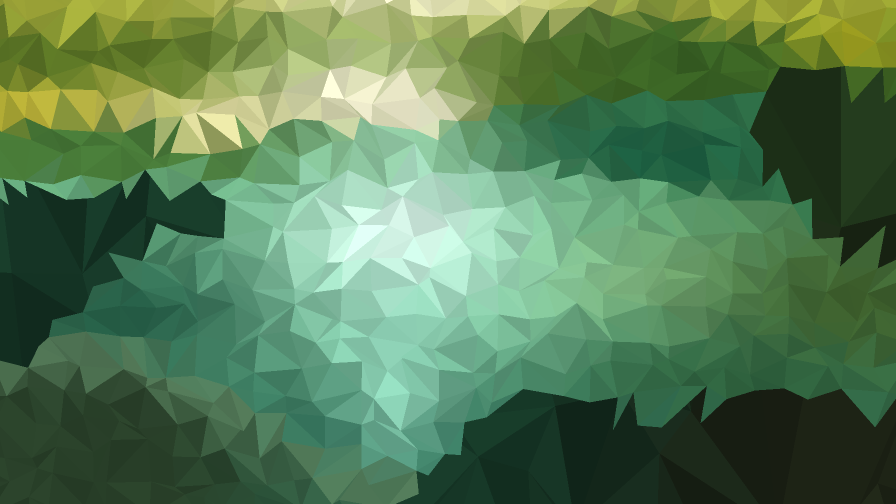
Write a Shadertoy shader that draws this background.

```glsl
// Low-poly misty valley: a glowing pool between dark banks under a sunlit canopy.
// A jittered triangle mesh samples a smooth painted landscape once per facet;
// the dark banks take their shade from a second, coarser mesh.

#define FACET_SIZE vec2(0.058, 0.054)
#define BANK_FACET_SIZE vec2(0.15, 0.27)
#define MESH_JITTER 0.78
#define FACET_CONTRAST 0.20
#define BANK_CONTRAST 0.50
#define COLOUR_SCATTER 0.035
#define CREAM vec3(0.97, 0.95, 0.84)
#define MIST vec3(0.84, 0.96, 0.91)

vec2 hash2(vec2 c) {
    vec3 q = fract(c.xyx * vec3(0.1031, 0.1030, 0.0973));
    q += dot(q, q.yzx + 33.33);
    return fract((q.xx + q.yz) * q.zy);
}

// Jittered triangle mesh
vec2 vertex(vec2 c) { return c + MESH_JITTER * (hash2(c) - 0.5); }

float side(vec2 a, vec2 b, vec2 p) {
    return (b.x - a.x) * (p.y - a.y) - (b.y - a.y) * (p.x - a.x);
}

bool inside(vec2 p, vec2 a, vec2 b, vec2 c) {
    vec3 s = vec3(side(a, b, p), side(b, c, p), side(c, a, p));
    return all(greaterThanEqual(s, vec3(0.0))) || all(lessThanEqual(s, vec3(0.0)));
}

// Centroid of the facet that holds p
vec2 facetCentre(vec2 p, vec2 size) {
    vec2 s = p / size, centre = s;
    for (int j = -1; j <= 1; j++)
    for (int i = -1; i <= 1; i++) {
        vec2 cell = floor(s) + vec2(i, j);
        vec2 a = vertex(cell), b = vertex(cell + vec2(1, 0));
        vec2 c = vertex(cell + vec2(1, 1)), d = vertex(cell + vec2(0, 1));
        bool flip = hash2(cell + 57.0).x > 0.5;
        vec2 u = flip ? d : c, v = flip ? b : a;
        if (inside(s, a, b, u)) centre = (a + b + u) / 3.0;
        if (inside(s, v, c, d)) centre = (v + c + d) / 3.0;
    }
    return centre * size;
}

// Painting helpers
float bump(float x, float centre, float width) {
    float d = (x - centre) / width;
    return exp(-d * d);
}

float below(float y, float edge, float soft) {
    return 1.0 - smoothstep(edge - soft, edge + soft, y);
}

void glow(inout vec3 col, vec2 p, vec2 centre, vec2 radius, vec3 tint) {
    vec2 d = (p - centre) / radius;
    col = mix(col, tint, exp(-dot(d, d)));
}

vec3 landscape(vec2 p) {
    float x = p.x, y = p.y;

    // Canopy and bright sky
    vec3 col = mix(vec3(0.34, 0.44, 0.14), vec3(0.22, 0.38, 0.14), smoothstep(0.7, 1.4, x));
    col = mix(col, vec3(0.62, 0.65, 0.22), smoothstep(0.91, 1.0, y + 0.02 * sin(9.0 * x)));
    glow(col, p, vec2(0.82, 1.02), vec2(0.30, 0.07), CREAM);
    glow(col, p, vec2(0.70, 0.88), vec2(0.22, 0.09), vec3(0.62, 0.72, 0.42));
    glow(col, p, vec2(1.70, 0.92), vec2(0.12, 0.06), vec3(0.66, 0.66, 0.13));
    glow(col, p, vec2(0.05, 0.79), vec2(0.32, 0.045), vec3(0.76, 0.72, 0.22));
    glow(col, p, vec2(0.42, 0.76), vec2(0.20, 0.055), vec3(0.92, 0.90, 0.66));
    glow(col, p, vec2(0.70, 0.81), vec2(0.17, 0.07), CREAM);
    glow(col, p, vec2(0.83, 0.77), vec2(0.09, 0.06), CREAM);

    // Woods behind the pool
    float woodsTop = 0.75 - 0.055 * bump(x, 0.43, 0.1) + 0.05 * smoothstep(0.9, 1.05, x);
    vec3 woods = mix(vec3(0.27, 0.46, 0.21), vec3(0.18, 0.42, 0.27), smoothstep(0.5, 1.25, x));
    glow(woods, p, vec2(1.30, 0.70), vec2(0.22, 0.05), vec3(0.10, 0.36, 0.25));
    glow(woods, p, vec2(0.78, 0.70), vec2(0.22, 0.08), vec3(0.58, 0.80, 0.66));
    col = mix(col, woods, below(y, woodsTop, 0.015));

    // Pool and mist
    float poolTop = 0.645 + 0.03 * bump(x, 0.75, 0.3) - 0.06 * smoothstep(1.2, 1.55, x);
    vec3 pool = mix(vec3(0.42, 0.69, 0.51), vec3(0.32, 0.58, 0.40), smoothstep(1.0, 1.6, x));
    pool = mix(vec3(0.17, 0.42, 0.33), pool, smoothstep(0.1, 0.5, y));
    glow(pool, p, vec2(0.28, 0.38), vec2(0.32, 0.15), vec3(0.13, 0.35, 0.26));
    glow(pool, p, vec2(1.28, 0.45), vec2(0.25, 0.10), vec3(0.50, 0.72, 0.50));
    glow(pool, p, vec2(1.72, 0.40), vec2(0.34, 0.18), vec3(0.24, 0.37, 0.17));
    glow(pool, p, vec2(1.45, 0.25), vec2(0.35, 0.07), vec3(0.18, 0.38, 0.24));
    glow(pool, p, vec2(0.80, 0.46), vec2(0.30, 0.20), vec3(0.60, 0.85, 0.74));
    glow(pool, p, vec2(0.78, 0.28), vec2(0.10, 0.20), vec3(0.56, 0.83, 0.72));
    glow(pool, p, vec2(0.80, 0.55), vec2(0.18, 0.11), MIST);
    col = mix(col, pool, below(y, poolTop, 0.015));

    // Mossy slope at the lower left
    float slopeTop = 0.33 - 0.28 * smoothstep(0.15, 0.85, x);
    vec3 slope = mix(vec3(0.16, 0.25, 0.16), vec3(0.17, 0.37, 0.27), smoothstep(0.3, 0.75, x));
    slope = mix(slope, vec3(0.33, 0.48, 0.35), smoothstep(-0.15, 0.0, y - slopeTop));
    return mix(col, slope, below(y, slopeTop, 0.02));
}

// Dark banks at the left, right and bottom
bool inBank(vec2 p) {
    float x = p.x, y = p.y;
    bool left = y < 0.62 - 0.13 * smoothstep(0.40, 0.50, x) && y > 0.27 + 0.27 * smoothstep(0.0, 0.35, x);
    bool right = x > 1.5 && y < 0.80 + 0.07 * bump(x, 1.63, 0.1) && y > 0.66 - 0.16 * smoothstep(1.48, 1.72, x);
    bool front = y < 0.20 * smoothstep(0.70, 1.06, x) + 0.02 * cos(13.0 * (x - 1.06)) && x > 0.76;
    return (left && x < 0.52) || right || front;
}

vec3 bankColour(vec2 p) {
    vec3 col = mix(vec3(0.08, 0.20, 0.14), vec3(0.11, 0.13, 0.08), smoothstep(1.0, 1.6, p.x));
    return mix(col, vec3(0.12, 0.20, 0.10), smoothstep(0.3, 0.6, p.y) * smoothstep(1.0, 1.5, p.x));
}

vec3 facetColour(vec2 p) {
    vec2 centre = facetCentre(p, FACET_SIZE);
    bool bank = inBank(centre);
    if (bank) centre = facetCentre(p, BANK_FACET_SIZE);
    vec2 rnd = hash2(centre * 913.0);
    if (bank) return bankColour(centre) * (1.0 + BANK_CONTRAST * (rnd.x - 0.5));
    return landscape(centre + COLOUR_SCATTER * (rnd - 0.5)) * (1.0 + FACET_CONTRAST * (rnd.x - 0.5));
}

void mainImage(out vec4 fragColor, in vec2 fragCoord) {
    // Average four samples to smooth the facet edges
    vec3 col = vec3(0.0);
    for (int k = 0; k < 4; k++) {
        vec2 offset = vec2(k % 2, k / 2) * 0.5 - 0.25;
        col += facetColour((fragCoord + offset) / iResolution.y) / 4.0;
    }
    fragColor = vec4(col, 1.0);
}
```
